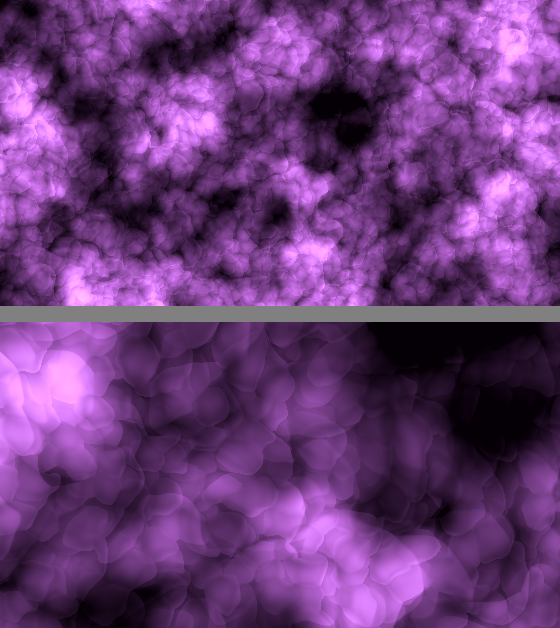
Top: the whole. Bottom: its middle third, enlarged.
A WebGL 1 fragment shader for this texture:

```glsl
precision highp float;
uniform vec2 u_resolution;

const vec3 TINT = vec3(0.88, 0.50, 1.01);
const vec3 SHADOW_SHIFT = vec3(0.0, 0.02, 0.0);
const vec3 HIGHLIGHT = vec3(0.0, 0.07, 0.0);
const vec2 LIGHT = vec2(0.5, 0.866);
const float CLOUD_SCALE = 3.8;      // broad patches per canvas height
const float PUFF_SCALE = 10.5;      // largest puffs per canvas height
const float PUFF_STEP = 1.95;       // size ratio between puff layers
const float PUFF_FADE = 0.66;       // strength ratio between puff layers
const float PUFF_GAIN = 0.54;
const float BRIGHTNESS = 0.56;
const float CLOUD_CONTRAST = 1.95;
const float WARP = 0.03;
const float DOME_MEAN = 0.80;
const float DOME_GAIN = 1.05;
const float DOME_SHARPNESS = 18.0;  // higher gives harder creases
const float SCALE_GAIN = 0.22;      // rim strength of the largest layer
const float SCALE_GROWTH = 0.17;    // added rim strength per finer layer

float hash(vec2 p) {
  return fract(sin(dot(p, vec2(127.1, 311.7))) * 43758.5);
}

vec2 hash2(vec2 p) {
  return vec2(hash(p), hash(p + 57.3));
}

float noise(vec2 p) {
  vec2 i = floor(p);
  vec2 f = fract(p);
  f = f * f * (3.0 - 2.0 * f);
  vec2 e = vec2(1.0, 0.0);
  return mix(mix(hash(i), hash(i + e.xy), f.x),
             mix(hash(i + e.yx), hash(i + e.xx), f.x), f.y);
}

mat2 rotation(float a) {
  return mat2(cos(a), sin(a), -sin(a), cos(a));
}

// Broad light and dark patches, averaging one half
float clouds(vec2 p) {
  float sum = 0.0;
  float total = 0.0;
  float amp = 0.5;
  for (int i = 0; i < 3; i++) {
    sum += amp * noise(p);
    total += amp;
    p = rotation(0.7) * p * 2.1 + 13.7;
    amp *= 0.6;
  }
  return sum / total;
}

// Soft domes plus overlapping scales with lit rims, averaging near zero
float puffs(vec2 p, float scaleGain) {
  vec2 cell = floor(p);
  float domes = 0.0;
  float weights = 0.05;
  float shade = -0.01;
  for (int y = -1; y <= 1; y++) {
    for (int x = -1; x <= 1; x++) {
      vec2 id = cell + vec2(float(x), float(y));
      vec2 offset = p - id - hash2(id);
      float tone = hash(id + 19.1);
      float radius = 0.55 + 0.35 * tone;
      float reach = dot(offset, offset);
      float u = reach / (radius * radius);
      float cover = 1.0 - smoothstep(0.60, 1.10, u);
      float weight = cover * exp(7.0 * tone);
      float rim = min(u * u, 1.0) - 0.33;
      float slope = dot(offset, LIGHT) / radius;
      shade += weight * (0.6 * (tone - 0.6) + 0.45 * slope + 0.5 * rim);
      weights += weight;
      domes += exp(-DOME_SHARPNESS * reach);
    }
  }
  float dome = 1.0 + log(domes + 0.00001) / DOME_SHARPNESS;
  return DOME_GAIN * (dome - DOME_MEAN) + scaleGain * shade / weights;
}

// Puffs of shrinking size, each layer bent by noise
float puffLayers(vec2 p) {
  float sum = 0.0;
  float amp = PUFF_GAIN;
  p *= PUFF_SCALE;
  for (int i = 0; i < 3; i++) {
    vec2 bend = vec2(noise(p * 1.7 + 3.1), noise(p * 1.7 + 41.9)) - 0.5;
    sum += amp * puffs(p + 0.4 * bend, SCALE_GAIN + SCALE_GROWTH * float(i));
    p = rotation(0.9) * p * PUFF_STEP + 27.4;
    amp *= PUFF_FADE;
  }
  return sum;
}

void main() {
  vec2 p = gl_FragCoord.xy / u_resolution.y + 2.3;
  vec2 drift = vec2(noise(p * 9.0), noise(p * 9.0 + 71.0)) - 0.5;
  p += WARP * drift;

  // Relief fades inside the dark hollows
  float cloud = clouds(p * CLOUD_SCALE);
  float relief = puffLayers(p) * mix(0.45, 1.2, smoothstep(0.2, 0.65, cloud));
  float value = BRIGHTNESS + CLOUD_CONTRAST * (cloud - 0.5) + relief;
  value = max(value, 0.02);

  vec3 color = TINT * value - SHADOW_SHIFT;
  color += HIGHLIGHT * smoothstep(0.8, 1.2, value);
  gl_FragColor = vec4(clamp(color, 0.0, 1.0), 1.0);
}
```
